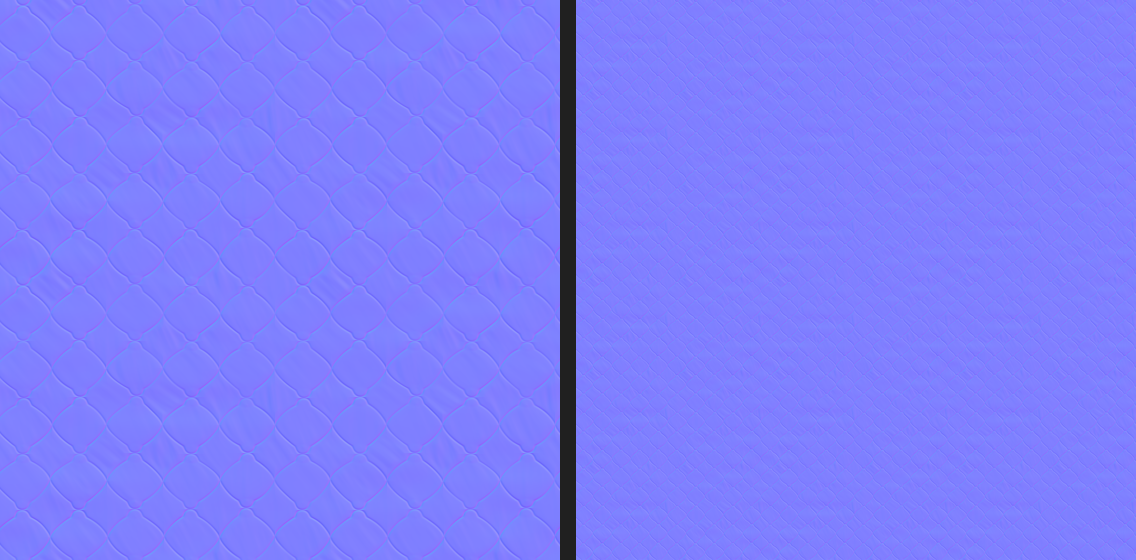
Left: one tile. Right: repeated 3 by 3.
This texture map is drawn by a three.js fragment shader. Its source:

```glsl
// Tangent-space normal map of padded leather: bulging diamonds with a small
// knob above and below, and plain quilted diamonds between them. A height field
// of seams, padding and creases is differentiated to get the normal.
#define REPEATS 10.0              // knobbed tiles across and up
#define BLOCK 5.0                 // tiles before the creases recur
#define CENTRE vec2(0.417, 0.41)  // centre of the first tile, in tiles
#define SEAM_WIDTH 0.020
#define SEAM_DEPTH 0.0038
#define PAD_WIDTH 0.075
#define PAD_DEPTH 0.0040
#define CREASE_DEPTH 0.0080
#define SWELL_DEPTH 0.013
#define WOBBLE 0.045
#define EPS 0.006

varying vec2 vUv;

float hash(vec2 p) {
  vec3 q = fract(p.xyx * 0.1031);
  q += dot(q, q.yzx + 33.33);
  return fract((q.x + q.y) * q.z);
}

// Value noise that wraps after a whole number of lattice cells
float noise(vec2 p, float period) {
  vec2 i = floor(p), f = p - i;
  vec2 u = f * f * f * (f * (f * 6.0 - 15.0) + 10.0);
  vec2 a = mod(i, period), b = mod(i + 1.0, period);
  return mix(mix(hash(a), hash(vec2(b.x, a.y)), u.x),
             mix(hash(vec2(a.x, b.y)), hash(b), u.x), u.y);
}

float smoothMin(float a, float b, float k) {
  float h = max(k - abs(a - b), 0.0) / k;
  return min(a, b) - h * h * k * 0.25;
}

// Approximate signed distance to the knobbed tile, negative inside
float tileDistance(vec2 p) {
  vec2 q = max(abs(p), 1e-4);
  vec2 e = pow(q / vec2(0.5, 0.425), vec2(1.36));
  float body = (pow(e.x + e.y, 1.0 / 1.36) - 1.0) * 0.42;
  float knob = length(q - vec2(0.0, 0.37)) - 0.128;
  return smoothMin(body, knob, 0.04);
}

// Stretched folds, turned and weighted differently in each tile
float creases(vec2 p, vec2 id, float strength) {
  float seed = hash(id + 7.0);
  float angle = mix(0.0, 0.95, hash(id + 19.0));
  float c = cos(angle), s = sin(angle);
  vec2 r = vec2(c * p.x + s * p.y, c * p.y - s * p.x);
  vec2 shift = vec2(seed * 41.0, hash(id + 31.0) * 37.0) + 8.0;
  float folds = noise(r * vec2(6.5, 1.6) + shift, 64.0)
              + 0.2 * noise(r * vec2(14.0, 3.0) + shift.yx, 64.0) - 0.6;
  return CREASE_DEPTH * strength * mix(0.2, 1.1, seed) * folds;
}

float height(vec2 cell) {
  // Uneven hand-drawn seams
  vec2 w = cell + WOBBLE * (vec2(noise(cell * 2.0, 2.0 * BLOCK),
                                 noise(cell * 2.0 + 3.0, 2.0 * BLOCK)) - 0.5);
  vec2 knobbedId = floor(w + 0.5), plainId = floor(w);
  float d = tileDistance(w - knobbedId);

  // Stitched groove and the rounded shoulders of the padding
  float tension = mix(0.5, 1.4, noise(cell * 3.0 + 1.0, 3.0 * BLOCK));
  float seam = SEAM_DEPTH * tension * exp(-d * d / (SEAM_WIDTH * SEAM_WIDTH));
  float soft = sqrt(d * d + SEAM_WIDTH * SEAM_WIDTH);
  float pad = PAD_DEPTH * exp(-soft / PAD_WIDTH);

  // Creases flatten out towards the seams; the swell runs on beneath them
  bool plain = d > 0.0;
  vec2 local = plain ? w - plainId - 0.5 : w - knobbedId;
  vec2 id = mod(plain ? plainId : knobbedId, BLOCK) + (plain ? 50.0 : 0.0);
  float fold = creases(local, id, plain ? 1.25 : 0.75);
  float swell = SWELL_DEPTH * noise(cell * vec2(1.0, 2.0) + 0.3, 2.0 * BLOCK);
  return fold * smoothstep(0.0, 0.14, abs(d)) + swell - seam - pad;
}

void main() {
  vec2 cell = vUv * REPEATS - CENTRE;
  vec2 e = vec2(EPS, 0.0);
  vec2 slope = vec2(height(cell + e.xy) - height(cell - e.xy),
                    height(cell + e.yx) - height(cell - e.yx)) / (2.0 * EPS);
  vec3 normal = normalize(vec3(-slope, 1.0));
  gl_FragColor = vec4(normal * 0.5 + 0.5, 1.0);
}
```
